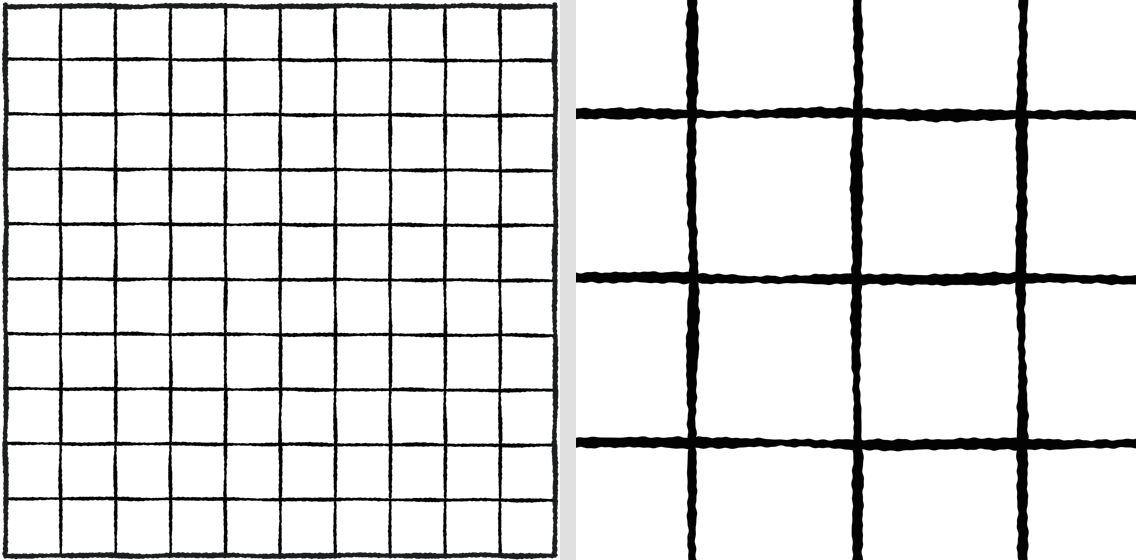
Left, the full canvas; right, a detail of the centre.
This pattern is drawn by a Shadertoy shader. Its source:

```glsl
// Hand-inked ten by ten square grid with a heavier rough frame on white paper.
#define CELLS 10.0
#define MARGIN 0.0102
#define PITCH 0.0981
#define GRID_HALF 0.0029
#define FRAME_HALF 0.0044
#define PRESSURE 0.28
#define WOBBLE 0.0008
#define ROUGHNESS 0.00027
#define SLANT 0.0032
#define PAPER vec3(1.0)
#define GRID_INK vec3(0.01, 0.01, 0.015)
#define FRAME_INK vec3(0.10, 0.11, 0.115)

float hash(float n) {
    return fract(sin(n * 127.1 + 3.7) * 4375.85);
}

// Slow drift along a stroke, about -1 to 1
float drift(float t, float phase) {
    return 0.6 * sin(t * 33.0 + phase + 0.7 * sin(t * 13.0 + phase))
         + 0.4 * sin(t * 71.0 + phase * 2.3);
}

// Fine ragged grain of the ink edge
float grain(float t, float phase) {
    float bend = 2.0 * sin(t * 57.0 + phase * 1.7);
    return sin(t * 310.0 + phase + bend)
         + 0.8 * sin(t * 583.0 + phase * 2.9 - bend)
         + 0.6 * sin(t * 941.0 + phase * 4.1 + 1.6 * bend);
}

// Signed distance to the nearest stroke; x = grid, y = frame
vec2 strokes(float along, float across, float axis) {
    float index = clamp(round((across - MARGIN) / PITCH), 0.0, CELLS);
    float isFrame = step(CELLS * 0.5 - 0.5, abs(index - CELLS * 0.5));
    float seed = hash(index + axis * 31.0) * 6.2832;

    // Horizontal strokes share most of their pressure rhythm and lean
    float rhythm = mix(seed, 1.2 + 0.25 * seed, axis * (1.0 - isFrame));
    float lean = axis * (1.0 - isFrame) * SLANT * (0.5 - along);
    float frameShift = -0.0023 * axis * isFrame;
    float center = MARGIN + index * PITCH + lean + frameShift
                 + WOBBLE * (1.0 + 0.6 * isFrame) * drift(along * 0.8, seed + 2.0);

    float halfWidth = mix(GRID_HALF, FRAME_HALF, isFrame);
    halfWidth *= 1.0 + PRESSURE * (1.0 - 0.35 * isFrame) * drift(along, rhythm);

    // Each side of the stroke has its own ragged edge
    float offset = across - center;
    float side = offset < 0.0 ? 1.9 : 0.0;
    halfWidth += ROUGHNESS * (1.0 + 0.4 * isFrame) * grain(along, seed + side);

    // Rounded ends, at the frame corners
    float middle = MARGIN + 0.5 * CELLS * PITCH;
    float beyond = max(abs(along - middle) - 0.5 * CELLS * PITCH, 0.0);
    float dist = length(vec2(offset, beyond)) - halfWidth;
    return mix(vec2(dist, 1.0), vec2(1.0, dist), isFrame);
}

void mainImage(out vec4 fragColor, in vec2 fragCoord) {
    float size = min(iResolution.x, iResolution.y);
    vec2 p = (fragCoord - 0.5 * (iResolution.xy - size)) / size;
    float pixel = 1.2 / size;

    vec2 dist = min(strokes(p.y, p.x, 0.0), strokes(p.x, p.y, 1.0));
    vec2 ink = clamp(0.5 - dist / pixel, 0.0, 1.0);

    // Grid first, frame laid over its ends
    vec3 color = mix(PAPER, GRID_INK, ink.x);
    color = mix(color, FRAME_INK, ink.y);
    fragColor = vec4(color, 1.0);
}
```
